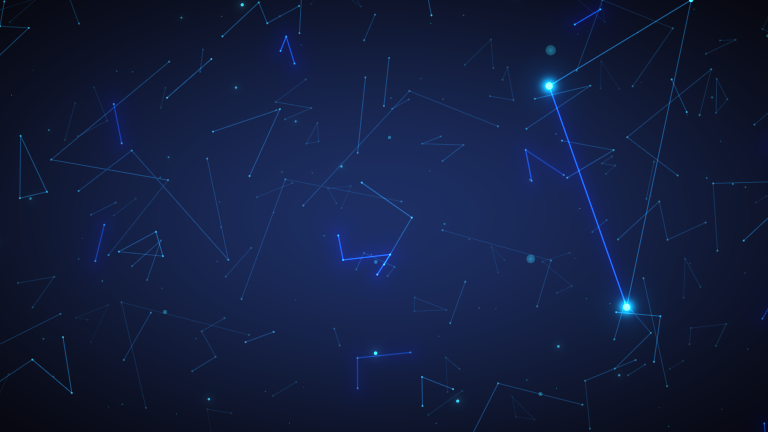
A Shadertoy shader for this background:

```glsl
// Drifting constellation network: thin broken chains of links and nodes over a
// navy vignette. Each web layer scatters random-walk chains; glowing blue chains,
// loose dots, soft discs and two linked beacons are added on top as light.

const vec3 NAVY_CENTRE = vec3(0.110, 0.180, 0.385);
const vec3 NAVY_EDGE   = vec3(0.020, 0.018, 0.036);
const vec3 STEEL_BLUE  = vec3(0.07, 0.40, 0.60);
const vec3 ELECTRIC    = vec3(0.06, 0.42, 1.00);
const vec3 DEEP_GLOW   = vec3(0.01, 0.03, 0.70);
const vec3 CYAN        = vec3(0.20, 0.85, 0.90);
const vec3 TEAL        = vec3(0.08, 0.42, 0.43);

// Integer hash of three indices to three values in 0..1
vec3 hash3(int a, int b, int c) {
    uvec3 v = uvec3(a, b, c) * 1664525u + 1013904223u;
    v.x += v.y * v.z; v.y += v.z * v.x; v.z += v.x * v.y;
    v ^= v >> 16u;
    v.x += v.y * v.z; v.y += v.z * v.x; v.z += v.x * v.y;
    return vec3(v & 0xffffu) / 65535.0;
}

// Evenly spread, jittered position on a canvas slightly larger than the view
vec2 scatter(int id, int layer, float aspect) {
    vec2 spread = fract(vec2(0.7549, 0.5698) * float(id) + hash3(layer, 7, 3).xy);
    vec2 jitter = 0.12 * (hash3(id, layer, 91).xy - 0.5);
    return (spread - 0.5 + jitter) * vec2(aspect, 1.0) * 1.08;
}

float segmentDistance(vec2 p, vec2 a, vec2 b) {
    vec2 ab = b - a;
    return length(p - a - ab * clamp(dot(p - a, ab) / dot(ab, ab), 0.0, 1.0));
}

// Box-filtered coverage of a stroke, correct even below one pixel
float stroke(float d, float halfWidth, float px) {
    float inside = min(d + 0.5 * px, halfWidth) - max(d - 0.5 * px, -halfWidth);
    return clamp(inside / px, 0.0, 1.0);
}

float disc(float d, float radius, float px) {
    return clamp((radius - d) / px + 0.5, 0.0, 1.0);
}

// Layer of random-walk chains: x = links, y = nodes, z = halo
vec3 web(vec2 p, float px, float aspect, int layer, int count, float reach, float halfWidth) {
    vec3 light = vec3(0.0);
    for (int id = 0; id < count; id++) {
        vec3 trait = hash3(id, layer, 0);
        vec2 start = scatter(id, layer, aspect);
        vec2 a = start;
        int links = 1 + int(trait.x * 2.99);
        float angle = 0.35 + 1.7 * trait.y;
        float turn = trait.z < 0.5 ? -1.0 : 1.0;
        float power = 0.35 + 0.65 * fract(trait.z * 2.0);
        float nearest = 1e3;
        light.y = max(light.y, power * disc(length(p - a), 0.0024, px));
        for (int k = 0; k < links; k++) {
            vec3 r = hash3(id, layer, k + 1);
            vec2 b = a + reach * (0.4 + 1.1 * r.x) * vec2(cos(angle), sin(angle));
            // Some three-link chains close into a triangle
            if (k == 2 && trait.y > 0.7) b = start;
            float d = segmentDistance(p, a, b);
            nearest = min(nearest, d);
            light.x = max(light.x, power * (0.5 + 0.5 * r.z) * stroke(d, halfWidth, px));
            light.y = max(light.y, power * disc(length(p - b), 0.0024, px));
            // Alternating turns give zigzags, steady ones give hooks
            angle += turn * (1.2 + 1.6 * r.y);
            if (trait.y < 0.4) turn = -turn;
            a = b;
        }
        light.z += power * exp(-nearest / 0.022);
    }
    return light;
}

// Loose points, mostly tiny with a few larger bright ones
float dust(vec2 p, float px, float aspect, int count) {
    float light = 0.0;
    for (int id = 0; id < count; id++) {
        vec3 r = hash3(id, 40, 5);
        float size = pow(r.x, 8.0);
        float d = length(p - scatter(id, 40, aspect));
        float power = mix(0.10 + 0.25 * r.y, 1.0, size);
        light += power * (disc(d, mix(0.0014, 0.0046, size), px) + 0.35 * size * exp(-d / 0.008));
    }
    return light;
}

// Out-of-focus discs with a brighter heart
float softDiscs(vec2 p, float aspect, int count) {
    float light = 0.0;
    for (int id = 0; id < count; id++) {
        float size = hash3(id, 50, 2).x;
        float radius = mix(0.004, 0.012, size * size * size * size);
        float d = length(p - scatter(id, 50, aspect));
        light += 0.55 * smoothstep(radius * 1.15, radius * 0.8, d)
               + 0.30 * smoothstep(radius * 0.7, 0.0, d);
    }
    return light;
}

vec3 beacon(float d, float px) {
    return vec3(0.55, 0.75, 0.70) * disc(d, 0.008, px)
         + vec3(0.02, 0.75, 0.80) * exp(-d * d / 0.00028)
         + vec3(0.00, 0.20, 0.32) * exp(-d / 0.026);
}

void mainImage(out vec4 fragColor, in vec2 fragCoord) {
    float px = 1.0 / iResolution.y;
    float aspect = iResolution.x * px;
    vec2 p = (fragCoord - 0.5 * iResolution.xy) * px;

    // Elliptical vignette
    float r = length(p / vec2(0.5 * aspect, 0.5));
    vec3 color = mix(NAVY_EDGE, NAVY_CENTRE, 1.0 - smoothstep(0.0, 1.70, r));

    // Webs from distant to near
    vec3 far  = web(p, px, aspect, 1, 52, 0.065, 0.0011);
    vec3 wide = web(p, px, aspect, 6, 14, 0.260, 0.0011);
    vec3 mid  = web(p, px, aspect, 3, 28, 0.120, 0.0012);
    vec3 near = web(p, px, aspect, 8, 11, 0.085, 0.0014);
    color += STEEL_BLUE * (0.40 * far.x + 0.60 * wide.x + 0.80 * mid.x);
    color += CYAN * (0.18 * far.y + 0.40 * wide.y + 0.55 * mid.y + 0.50 * near.y);
    color += ELECTRIC * 0.85 * near.x + DEEP_GLOW * 0.24 * near.z;

    // Points of light
    color += CYAN * dust(p, px, aspect, 95) + TEAL * softDiscs(p, aspect, 10);

    // Two beacons joined by a bright link, with thin links to the top edge
    vec2 upper = vec2(0.215 * aspect, 0.301);
    vec2 lower = vec2(0.316 * aspect, -0.211);
    vec2 apex  = vec2(0.400 * aspect, 0.500);
    float link = segmentDistance(p, upper, lower);
    color += ELECTRIC * 0.75 * stroke(link, 0.0015, px) + DEEP_GLOW * 0.20 * exp(-link / 0.016);
    color += STEEL_BLUE * 0.80 * stroke(segmentDistance(p, upper, apex), 0.0013, px);
    color += STEEL_BLUE * 0.60 * stroke(segmentDistance(p, lower, apex), 0.0012, px);
    color += beacon(length(p - upper), px) + beacon(length(p - lower), px);
    color += CYAN * disc(length(p - apex), 0.005, px);

    fragColor = vec4(min(color, 1.0), 1.0);
}
```
